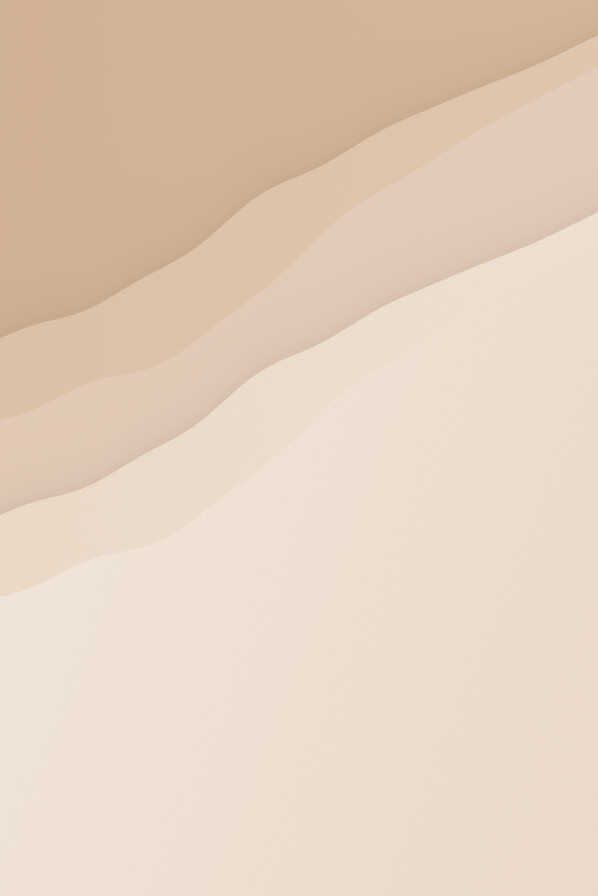
This background is drawn by a Shadertoy shader. Its source:

```glsl
const float PI = 3.14159265;

vec2 hash2(vec2 cell) {
    vec2 q = vec2(dot(cell, vec2(127.1, 311.7)), dot(cell, vec2(269.5, 183.3)));
    return fract(sin(q) * 43758.55);
}

// Cellular noise: distance to the nearest scattered point
float cellular(vec2 p) {
    vec2 cell = floor(p), local = fract(p);
    float nearest = 2.0;
    for (int y = -1; y <= 1; y++) {
        for (int x = -1; x <= 1; x++) {
            vec2 offset = vec2(x, y);
            nearest = min(nearest, length(offset + hash2(cell + offset) - local));
        }
    }
    return nearest;
}

// Slanted wave heights, built from layered sines
float crispWave(float x) {
    float low = dot(vec4(4.07, -9.22, -6.03, -0.66), sin(PI * x * vec4(1, 2, 3, 4)));
    float high = dot(vec4(1.62, -0.94, 1.37, 0.92), sin(PI * x * vec4(6, 8, 10, 11)));
    return 0.6224 + 0.3385 * x + (low + high) / 768.0;
}

float softWave(float x) {
    float low = dot(vec4(-13.05, -17.5, -1.18, 3.75), sin(PI * x * vec4(1, 2, 3, 4)));
    float high = dot(vec4(2.31, -0.55, -1.63, -1.37), sin(PI * x * vec4(5, 6, 9, 10)));
    return 0.5313 + 0.3932 * x + (low + high) / 768.0;
}

// Blends in a layer lying above its lower edge
vec3 addLayer(vec3 below, vec3 layer, float height) {
    float blur = 0.75 / iResolution.y;
    return mix(below, layer, smoothstep(-blur, blur, height));
}

// Darkening that gathers along the lower edge of a layer
float edgeShade(float height) {
    float h = max(height, 0.0);
    return 1.0 - 0.030 * exp(-h * 110.0) - 0.028 * exp(-h * 28.0);
}

void mainImage(out vec4 fragColor, in vec2 fragCoord) {
    vec2 uv = fragCoord / iResolution.xy;
    vec2 p = fragCoord / iResolution.y;
    float layerGap = 0.1975;

    // Heights above the four edges, scaled for their slope
    float upperCrisp = 0.87 * (uv.y - crispWave(uv.x));
    float upperSoft = 0.87 * (uv.y - softWave(uv.x));
    float lowerCrisp = upperCrisp + 0.87 * layerGap;
    float lowerSoft = upperSoft + 0.87 * layerGap;

    // Pale ground, warmer toward the lower right
    float warmth = smoothstep(0.0, 1.0, 0.25 + 0.75 * uv.x - 0.45 * uv.y);
    vec3 cream = mix(vec3(0.941, 0.894, 0.846), vec3(0.922, 0.856, 0.794), warmth);
    vec3 sand = mix(vec3(0.918, 0.851, 0.780), vec3(0.933, 0.878, 0.820), uv.x);
    vec3 blush = mix(vec3(0.886, 0.792, 0.714), vec3(0.890, 0.800, 0.728), uv.x);
    vec3 beige = mix(vec3(0.859, 0.757, 0.655), vec3(0.875, 0.776, 0.682), uv.x);
    vec3 tan_ = mix(vec3(0.824, 0.698, 0.580), vec3(0.839, 0.718, 0.604), uv.x);

    // Stack the layers from bottom to top
    vec3 color = addLayer(cream, sand, lowerSoft);
    color = addLayer(color, blush * edgeShade(lowerCrisp), lowerCrisp);
    color = addLayer(color, beige, upperSoft);
    color = addLayer(color, tan_ * edgeShade(upperCrisp), upperCrisp);

    // Embossed plaster grain, calmer on the smooth layers
    vec2 light = vec2(-0.18, 0.18);
    float grain = cellular(p * 190.0 + light) - cellular(p * 190.0 - light);
    float rough = mix(0.009, 0.003, smoothstep(-0.002, 0.002, lowerCrisp));
    color += rough * grain;

    fragColor = vec4(color, 1.0);
}
```
